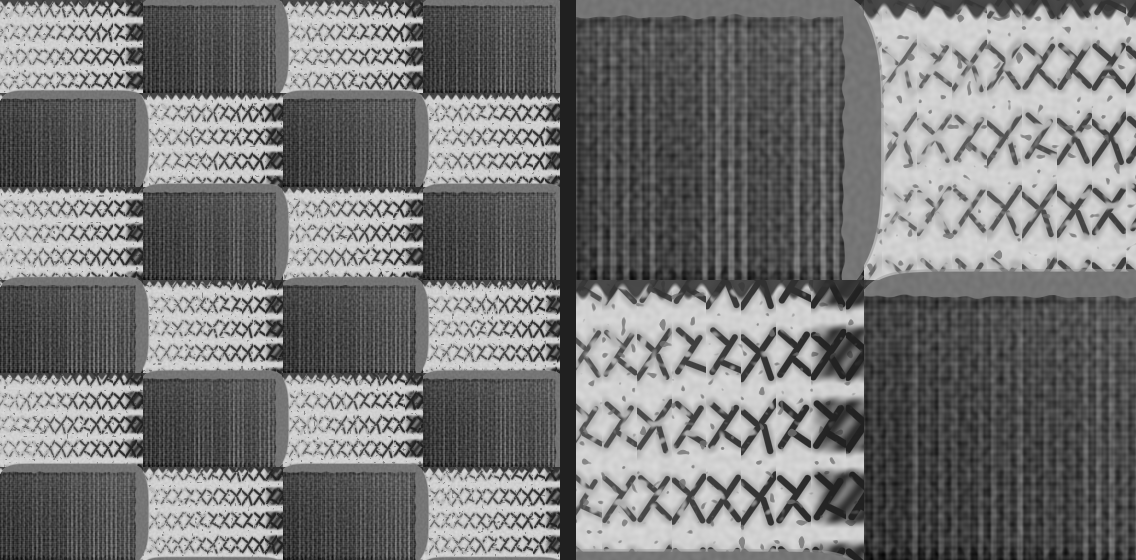
Left, the full canvas; right, a detail of the centre.
A WebGL 2 fragment shader for this texture:

```glsl
#version 300 es
precision highp float;
uniform vec2 u_resolution;
out vec4 fragColor;

const vec2 CELL = vec2(0.25, 1.0 / 6.0);  // checker cell, canvas units
const float SEAM = 0.005;                 // shift of the first seam
const vec2 STITCH = vec2(0.0208, 0.043);  // one scribbled stitch
const float PALE = 0.82;
const float RIM = 0.46;
const float INK = 0.13;

float hash(vec2 p) {
  p = fract(p * vec2(0.1031, 0.1137));
  p += dot(p, p.yx + 33.33);
  return fract((p.x + p.y) * p.x * 17.0);
}

vec2 gradientAt(vec2 p) {
  float angle = 6.2832 * hash(p);
  return vec2(cos(angle), sin(angle));
}

float gradientNoise(vec2 p) {
  vec2 i = floor(p), f = p - i;
  vec2 w = f * f * (3.0 - 2.0 * f), e = vec2(1, 0);
  float low = mix(dot(gradientAt(i), f), dot(gradientAt(i + e), f - e), w.x);
  float high = mix(dot(gradientAt(i + e.yx), f - e.yx), dot(gradientAt(i + 1.0), f - 1.0), w.x);
  return mix(low, high, w.y);
}

float segment(vec2 p, vec2 a, vec2 b) {
  vec2 d = b - a;
  return length(p - a - d * clamp(dot(p - a, d) / dot(d, d), 0.0, 1.0));
}

float fill(float d, float px) {
  return 1.0 - smoothstep(-px, px, d);
}

// Pale cell: ribs of broken diagonal stitches, denser toward the right
float paleWeave(vec2 q, vec2 uv, vec2 cell, float px) {
  float across = clamp(q.x / CELL.x, 0.0, 1.0);
  float depth = CELL.y - q.y;
  float drift = 0.034 + 0.0047 * mod(4.0 - cell.y, 6.0);
  vec2 g = vec2(q.x, drift - depth) / STITCH + 0.5;
  vec2 id = floor(g), f = g - id - 0.5;
  vec2 p = f * STITCH;
  float r = hash(id + cell * 37.0 + 50.0) - 0.5;
  vec2 jitter = vec2(0.2, 0.12) * r;

  float slash = segment(p, (vec2(-0.42, -0.32) + jitter) * STITCH, (vec2(0.40, 0.27) - jitter) * STITCH);
  float hook = segment(p, (vec2(-0.40, 0.26) + jitter) * STITCH, (vec2(0.02, 0.08) + jitter) * STITCH);
  float tail = segment(p, (vec2(0.05, -0.08) - jitter) * STITCH, (vec2(0.42, -0.30) + jitter) * STITCH);
  float d = min(slash, min(hook, tail));

  float grain = gradientNoise(uv * 170.0);
  float wear = smoothstep(-0.25, 0.1, grain + across * 0.45 - 0.08);
  float tone = PALE + 0.05 * gradientNoise(uv * 230.0 + 9.0);
  tone -= (0.08 + 0.12 * across) * (1.0 - smoothstep(0.001, 0.006, d));
  tone = mix(tone, mix(0.42, INK, across), wear * fill(d - mix(0.0011, 0.0021, across), px));

  // Loose flecks, then the shadows at the right end and the upper edge
  tone = mix(tone, 0.45, smoothstep(0.34, 0.46, grain) * 0.8);
  float ribBody = 1.0 - smoothstep(0.28, 0.44, abs(f.y));
  float slant = 0.5 + 0.5 * sin((q.x - q.y * 0.8) * 420.0);
  float side = smoothstep(0.86, 0.93, across) * ribBody * mix(0.55, 1.0, slant);
  tone = mix(tone, INK, side * 0.9);
  float teeth = 0.007 + 0.004 * sin(q.x * 400.0);
  return mix(tone, INK + 0.06, fill(depth - teeth, 0.0015 + px) * 0.85);
}

// Raised block: dark vertical cords behind a smooth top and right rim
float darkBlock(vec2 q, vec2 uv, float px) {
  vec2 t = clamp(q / CELL, 0.0, 1.0);
  float cord = uv.x * 128.0;
  float strength = mix(0.25, 1.0, hash(vec2(floor(cord), 7.0)));
  float ridge = 1.0 - smoothstep(0.10, 0.34, abs(fract(cord) - 0.5));
  float grain = gradientNoise(uv * vec2(260.0, 210.0));
  float weave = sin((uv.x + uv.y) * 900.0) * sin((uv.x - uv.y) * 900.0);

  float tone = 0.17 + 0.10 * t.x + 0.10 * t.y * t.y;
  tone += ridge * strength * mix(0.30, 0.12, t.y) * mix(0.55, 1.0, t.x);
  tone += 0.13 * grain + 0.035 * weave;
  tone -= 0.08 * fill(q.y - 0.005 - 0.002 * sin(q.x * 800.0), 0.002);

  float inner = max(q.x - CELL.x + 0.013, q.y - CELL.y + 0.010);
  inner += 0.003 * gradientNoise(uv * 90.0);
  tone -= 0.07 * (1.0 - smoothstep(0.0, 0.005, abs(inner + 0.003)));
  return mix(tone, RIM + 0.04 * grain, smoothstep(-px, px, inner));
}

// Rounded outline of a block, swelling past its cell at the right and top
float blockEdge(vec2 q) {
  vec2 s = abs(2.0 * q / CELL - 1.0);
  float right = CELL.x + 0.010 - 0.016 * pow(s.y, 4.0);
  float top = CELL.y + 0.005 - 0.012 * pow(s.x, 12.0);
  return max(q.x - right, q.y - top);
}

void main() {
  vec2 uv = gl_FragCoord.xy / u_resolution;
  float px = 0.75 / min(u_resolution.x, u_resolution.y);
  vec2 shifted = uv - vec2(SEAM, 0.0);
  vec2 cell = max(floor(shifted / CELL), 0.0);
  vec2 q = shifted - cell * CELL;
  float tone = paleWeave(q, uv, cell, px);

  // The cell itself, then its left and lower neighbours that overhang it
  for (int i = 0; i < 3; i++) {
    vec2 offset = vec2(i == 1, i == 2);
    vec2 owner = cell - offset;
    if (owner.x < 0.0 || mod(owner.x + owner.y, 2.0) > 0.5) continue;
    vec2 local = q + offset * CELL;
    float edge = blockEdge(local);
    tone = mix(tone, 0.62, 0.6 * fill(edge - 0.0015, px));
    tone = mix(tone, darkBlock(local, uv, px), fill(edge, px));
  }
  fragColor = vec4(vec3(clamp(tone, 0.0, 1.0)), 1.0);
}
```
